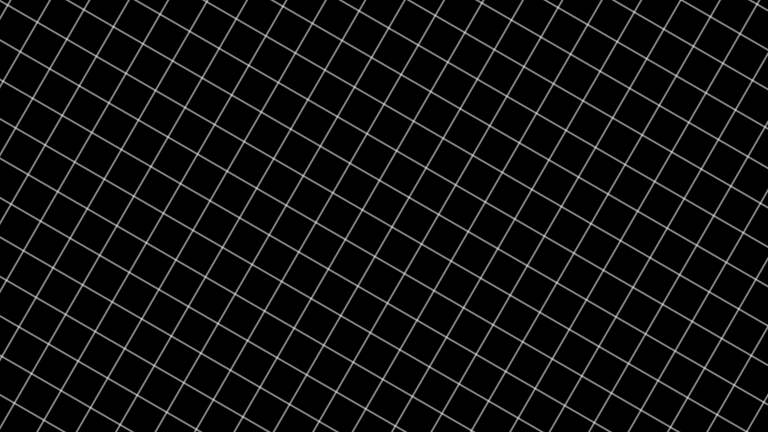
Give the GLSL for this pattern, as a Shadertoy shader.

```glsl
// A square grid of thin soft grey lines on black, tilted by thirty degrees.
// The canvas is rotated into cell units; the distance to the nearest line on
// each axis gives a soft stroke, and the two strokes are screened together.

#define CELLS_ACROSS 22.5    // cell widths per canvas width
#define TILT 0.5236          // clockwise tilt in radians
#define GRID_SHIFT 0.057     // offset of the lines from the corner, in cells
#define LINE_REACH 0.051     // distance from line centre to black, in cells
#define LINE_LEVEL 0.56      // brightness at the line centre
#define BACKGROUND vec3(0.0)
#define LINE_COLOR vec3(1.0)

// Rotates a point counterclockwise by the given angle.
vec2 rotate(vec2 p, float angle) {
    float c = cos(angle), s = sin(angle);
    return vec2(c * p.x - s * p.y, s * p.x + c * p.y);
}

// Distance to the nearest whole number on each axis.
vec2 lineDistance(vec2 p) {
    return abs(fract(p + 0.5) - 0.5);
}

void mainImage(out vec4 fragColor, in vec2 fragCoord) {
    float pixel = CELLS_ACROSS / iResolution.x;
    vec2 cell = rotate(fragCoord * pixel, TILT) + GRID_SHIFT;

    // Soft strokes, at least one pixel in reach, dimmed to keep their weight
    float reach = max(LINE_REACH, pixel);
    float level = LINE_LEVEL * LINE_REACH / reach;
    vec2 stroke = level * (1.0 - smoothstep(vec2(0.0), vec2(reach), lineDistance(cell)));

    // Screen blend brightens the crossings
    float coverage = 1.0 - (1.0 - stroke.x) * (1.0 - stroke.y);
    fragColor = vec4(mix(BACKGROUND, LINE_COLOR, coverage), 1.0);
}
```
